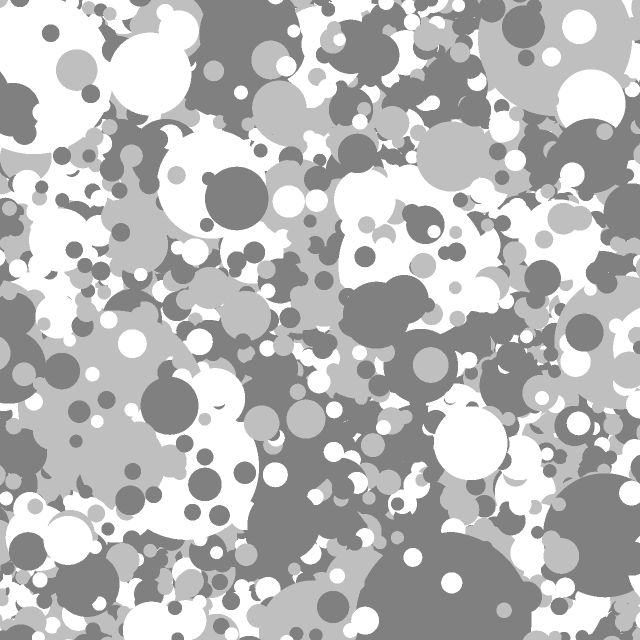
Write a Shadertoy shader that draws this pattern.

```glsl
// Dead leaves: opaque flat discs in three greys, piled up at random until they
// hide the ground. Radii follow an inverse-cube law, split into octaves that each
// live on their own jittered grid; layers are searched from front to back.

const vec3 DARK_GREY  = vec3(0.50);
const vec3 LIGHT_GREY = vec3(0.75);
const vec3 WHITE      = vec3(1.00);
const float DARK_SHARE  = 0.40;
const float LIGHT_SHARE = 0.32;

const float MIN_RADIUS = 0.0098;  // smallest disc, in canvas units
const int OCTAVES = 4;            // each octave doubles the radius
const int LAYERS  = 8;            // enough to cover the ground
const int SAMPLES = 2;            // antialiasing samples per axis
const uint SEED   = 41u;

// Steps of a low-discrepancy sequence, keeping the colour shares even
const vec4 TONE_STEP = vec4(0.755, 0.570, 0.618, 0.414);

// Integer hash (PCG): four independent values in 0..1
vec4 hash4(ivec4 key) {
    uvec4 v = (uvec4(key) + SEED) * 1664525u + 1013904223u;
    v += v.yzxy * v.wxyz;
    v ^= v >> 16u;
    v += v.yzxy * v.wxyz;
    return vec4(v >> 8u) / float(1 << 24);
}

vec3 discColor(ivec4 key) {
    float tone = fract(dot(vec4(key), TONE_STEP));
    if (tone < DARK_SHARE) return DARK_GREY;
    return tone < DARK_SHARE + LIGHT_SHARE ? LIGHT_GREY : WHITE;
}

// Finds the topmost disc of one layer at p; returns false where there is none
bool topDisc(vec2 p, int layer, out vec3 color) {
    float topHeight = -1.0;
    ivec4 topKey = ivec4(0);
    float baseRadius = MIN_RADIUS;

    for (int octave = 0; octave < OCTAVES; octave++) {
        // A disc reaches at most half a cell, so four cells are enough
        vec2 q = p / (4.0 * baseRadius);
        ivec2 corner = ivec2(floor(q - 0.5));
        for (int i = 0; i < 4; i++) {
            ivec2 cell = corner + ivec2(i & 1, i >> 1);
            ivec4 key = ivec4(cell, octave, layer);
            vec4 rnd = hash4(key);
            vec2 offset = q - vec2(cell) - rnd.xy;
            // Inverse-cube radius between 1/4 and 1/2 of a cell
            float radius = 0.25 * inversesqrt(1.0 - 0.75 * rnd.z);
            if (rnd.w > topHeight && dot(offset, offset) < radius * radius) {
                topHeight = rnd.w;
                topKey = key;
            }
        }
        baseRadius *= 2.0;
    }
    color = discColor(topKey);
    return topHeight >= 0.0;
}

vec3 deadLeaves(vec2 p) {
    vec3 color;
    for (int layer = 0; layer < LAYERS; layer++) {
        if (topDisc(p, layer, color)) return color;
    }
    return DARK_GREY;
}

void mainImage(out vec4 fragColor, in vec2 fragCoord) {
    float canvas = min(iResolution.x, iResolution.y);
    vec3 sum = vec3(0.0);

    // Regular supersampling smooths the disc edges
    for (int y = 0; y < SAMPLES; y++) {
        for (int x = 0; x < SAMPLES; x++) {
            vec2 jitter = (vec2(x, y) + 0.5) / float(SAMPLES) - 0.5;
            sum += deadLeaves((fragCoord + jitter) / canvas);
        }
    }
    fragColor = vec4(sum / float(SAMPLES * SAMPLES), 1.0);
}
```
